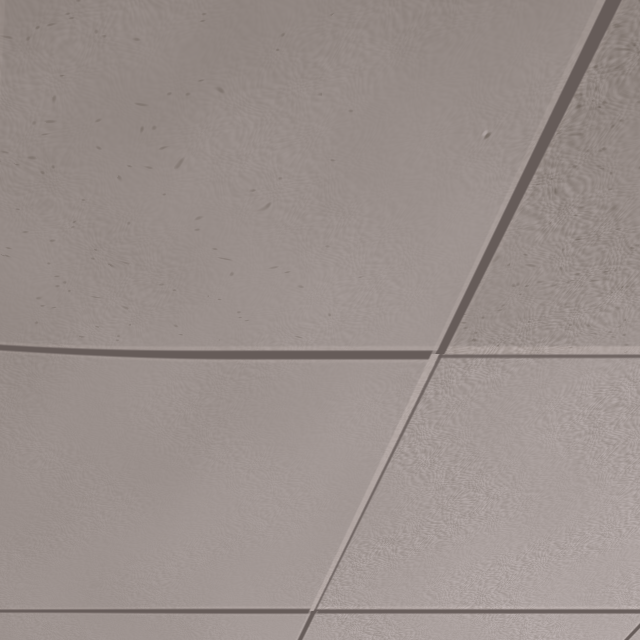
A Shadertoy shader for this texture:

```glsl
const vec3 SHADE = vec3(0.565, 0.525, 0.507);
const vec3 LIGHT = vec3(0.67, 0.63, 0.62);
const vec3 GROOVE = vec3(0.40, 0.36, 0.35);
const vec2 VANISH = vec2(-0.071, -1.104);   // where the slanted joints meet
const vec2 GRID_START = vec2(0.488, 0.6447);
const vec2 GRID_STEP = vec2(0.462, 0.225);
const float JOINT_DEPTH = 1.55;             // depth at which joint widths apply
const float SAG = 0.011;
const float FINE_GRAIN = 112.0;
const float COARSE_GRAIN = 47.0;
const float PIT_SCALE = 52.0;
const float LIP_GAIN = 1.10;
const float EDGE_SOFTNESS = 0.0021;
const float TONE_MID = 0.40;
const float TONE_CONTRAST = 1.45;
const vec2 DENT_POS = vec2(0.762, 0.788);

vec2 hash2(vec2 p) {
    vec3 a = fract(p.xyx * vec3(0.1031, 0.1030, 0.0973));
    a += dot(a, a.yzx + 33.33);
    return fract((a.xx + a.yz) * a.zy);
}

// Cellular noise: distance to the nearest point, and that point's random id
vec2 cells(vec2 p) {
    vec2 base = floor(p);
    vec2 nearest = vec2(9.0, 0.0);
    for (int y = -1; y <= 1; y++) {
        for (int x = -1; x <= 1; x++) {
            vec2 cell = base + vec2(x, y);
            float d = length(cell + hash2(cell) - p);
            if (d < nearest.x) nearest = vec2(d, hash2(cell + 71.0).x);
        }
    }
    return nearest;
}

// Slope of the cellular height field, as lit from one side
float emboss(vec2 p) {
    return cells(p + vec2(0.35, -0.35)).x - cells(p).x;
}

float band(float d, float lo, float hi, float soft) {
    return smoothstep(lo - soft, lo + soft, d) * (1.0 - smoothstep(hi - soft, hi + soft, d));
}

// Lit lip, shadowed groove, then a faint far lip on deep joints
vec3 drawJoint(vec3 col, vec3 lip, float d, float deep, float width, float soft) {
    float split = mix(0.001, -0.005, deep) * width;
    float end = mix(0.0065, 0.0085, deep) * width;
    float lit = band(d, -0.012 * width, split, soft);
    float farLip = band(d, end, end + 0.005 * width, soft);
    col = mix(col, lip, lit * mix(1.0, 0.6, deep) + 0.4 * deep * farLip);
    return mix(col, GROOVE, band(d, split, end, soft) * mix(0.85, 1.0, deep));
}

void mainImage(out vec4 fragColor, in vec2 fragCoord) {
    vec2 uv = fragCoord / iResolution.xy;
    float soft = max(EDGE_SOFTNESS, 0.75 / iResolution.y);

    // Perspective board coordinates: one unit per panel
    float bow = max(0.0, 1.0 - uv.x / 0.35);
    float sagY = uv.y - SAG * bow * bow * smoothstep(0.1, 0.4, uv.y);
    float depth = sagY - VANISH.y;
    vec2 board = (vec2((uv.x - VANISH.x) / depth, 1.0 / depth) - GRID_START) / GRID_STEP;
    vec2 panel = floor(board);
    vec2 joint = round(board);
    float rightSide = step(0.0, board.x);
    float upperRow = step(board.y, 0.0);

    // Broad light falloff and faint blotches
    float tone = 0.09 + 0.32 * (1.0 - uv.y) + 0.50 * uv.x * (1.0 - uv.y) + 0.09 * uv.x;
    tone -= 0.18 * rightSide * upperRow;
    tone += 0.06 * smoothstep(0.45, 0.0, length(uv - vec2(0.55, 0.62)));
    tone += 0.025 * sin(uv.x * 17.0 + 2.0 * sin(uv.y * 11.0));
    tone += 0.025 * sin(uv.y * 23.0 - uv.x * 9.0 + sin(uv.x * 31.0));
    tone = TONE_MID + TONE_CONTRAST * (tone - TONE_MID);

    // Embossed grain in two sizes, rougher on the right-hand panels
    vec2 warp = 0.012 * sin(board.yx * vec2(37.0, 29.0) + sin(board * 61.0));
    float relief = 0.65 * emboss((board + warp) * FINE_GRAIN);
    relief += 0.35 * emboss((board - warp) * COARSE_GRAIN);
    float patches = 0.8 + 0.35 * sin(board.x * 13.0 + 2.0 * sin(board.y * 9.0));
    tone += relief * patches * mix(0.38, 0.95, rightSide);

    // Sparse slanted pits in the upper panels
    vec2 pit = cells((board + warp) * vec2(0.75, 1.2) * PIT_SCALE);
    float pitZone = upperRow * mix(smoothstep(0.65, 0.1, uv.x), 1.5, rightSide);
    float pitSpot = smoothstep(0.30, 0.05, pit.x) * step(1.0 - 0.12 * pitZone, pit.y);
    tone -= 0.6 * pitSpot;

    // One small dent with a bright rim
    vec2 dent = uv - DENT_POS;
    dent = vec2(dent.x + dent.y, dent.y - dent.x) * 0.7071;
    tone -= 1.3 * smoothstep(1.0, 0.2, length(dent / vec2(0.010, 0.004)));
    tone += 0.8 * smoothstep(1.0, 0.2, length((dent - vec2(0.0, 0.006)) / vec2(0.009, 0.004)));

    vec3 col = mix(SHADE, LIGHT, tone);
    vec3 lip = col * LIP_GAIN;

    // Level joints, then slanted joints over them
    float rowY = VANISH.y + 1.0 / (GRID_START.y + GRID_STEP.y * joint.y);
    float rowDepth = (rowY - VANISH.y) / JOINT_DEPTH;
    float rowWidth = rowDepth * rowDepth * mix(0.65, 1.0, smoothstep(0.0, 0.4, uv.x));
    float rowDeep = max(mod(panel.x, 2.0), 0.8 * clamp(joint.y, 0.0, 1.0));
    col = drawJoint(col, lip, rowY - sagY, rowDeep, rowWidth, soft);

    float columnX = VANISH.x + depth * (GRID_START.x + GRID_STEP.x * joint.x);
    float columnWidth = depth * depth / (JOINT_DEPTH * JOINT_DEPTH);
    col = drawJoint(col, lip, uv.x - columnX, mod(panel.y, 2.0), columnWidth, soft);

    fragColor = vec4(clamp(col, 0.0, 1.0), 1.0);
}
```
